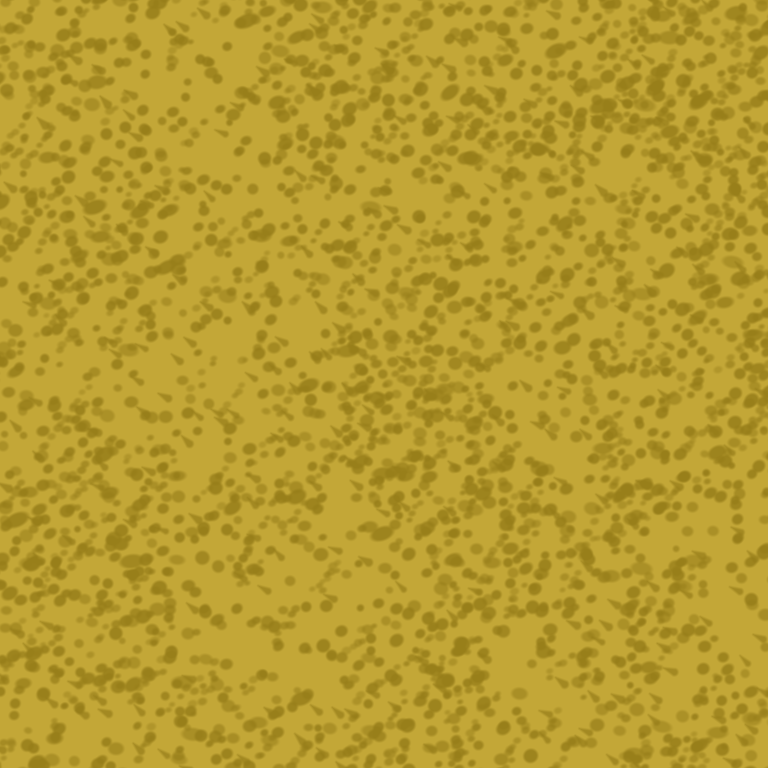
This texture is drawn by a three.js fragment shader. Its source:

```glsl
varying vec2 vUv;

const vec3 OCHRE = vec3(0.765, 0.655, 0.217);
const vec3 OLIVE = vec3(0.585, 0.487, 0.095);
const float BLUR = 0.0024;

vec3 hash3(vec2 cell, float seed) {
  vec3 q = fract((cell.xyx + seed) * vec3(0.1031, 0.1030, 0.0973));
  q += dot(q, q.yxz + 33.33);
  return fract((q.xxy + q.yzz) * q.zyx);
}

float valueNoise(vec2 p, float seed) {
  vec2 cell = floor(p);
  vec2 f = fract(p);
  f = f * f * (3.0 - 2.0 * f);
  float low = mix(hash3(cell, seed).x, hash3(cell + vec2(1.0, 0.0), seed).x, f.x);
  float high = mix(hash3(cell + vec2(0.0, 1.0), seed).x, hash3(cell + 1.0, seed).x, f.x);
  return mix(low, high, f.y);
}

vec2 rotate(vec2 p, float angle) {
  float c = cos(angle);
  float s = sin(angle);
  return vec2(c * p.x + s * p.y, c * p.y - s * p.x);
}

float softFill(float dist) {
  return 1.0 - smoothstep(-BLUR, BLUR, dist);
}

float layInk(float ink, float amount) {
  return 1.0 - (1.0 - ink) * (1.0 - amount);
}

// Chance of a mark, higher inside loose drifts
float crowding(vec2 p) {
  float drift = 0.6 * valueNoise(p * 7.0, 4.7) + 0.4 * valueNoise(p * 15.0, 9.2);
  return 0.1 + 1.8 * drift;
}

// Slightly tilted ovals scattered on a jittered grid
float spots(vec2 p, float grid, float share, vec2 radii, float stretch, float seed) {
  float ink = 0.0;
  vec2 home = floor(p * grid);
  for (int y = -1; y <= 1; y++) {
    for (int x = -1; x <= 1; x++) {
      vec2 cell = home + vec2(float(x), float(y));
      vec3 place = hash3(cell, seed);
      vec3 look = hash3(cell, seed + 51.37);
      vec2 center = (cell + place.xy) / grid;
      float present = step(place.z, share * crowding(center));
      float radius = mix(radii.x, radii.y, look.x);
      vec2 q = rotate(p - center, 0.25 + 0.9 * (look.y - 0.5));
      q.x /= 1.0 + stretch * look.z;
      float strength = mix(0.52, 0.82, smoothstep(0.0, 0.6, look.y));
      ink = layInk(ink, present * strength * softFill(length(q) - radius));
    }
  }
  return ink;
}

// Small drops with a thin tail toward the upper left
float drops(vec2 p, float grid, float share, float seed) {
  float ink = 0.0;
  vec2 home = floor(p * grid);
  for (int y = -1; y <= 1; y++) {
    for (int x = -1; x <= 1; x++) {
      vec2 cell = home + vec2(float(x), float(y));
      vec3 place = hash3(cell, seed);
      vec3 look = hash3(cell, seed + 23.61);
      vec2 q = p - (cell + place.xy) / grid;
      vec2 tail = rotate(vec2(-0.012, 0.008), 0.5 * (look.x - 0.5));
      float along = clamp(dot(q, tail) / dot(tail, tail), 0.0, 1.0);
      float radius = mix(0.0038, 0.0055, look.y) * (1.0 - 0.85 * along);
      float present = step(place.z, share);
      ink = layInk(ink, present * 0.7 * softFill(length(q - tail * along) - radius));
    }
  }
  return ink;
}

// Broken trails of pale specks rising to the right
float trails(vec2 p, float grid, float share, float seed) {
  float ink = 0.0;
  vec2 home = floor(p * grid);
  for (int y = -1; y <= 1; y++) {
    for (int x = -1; x <= 1; x++) {
      vec2 cell = home + vec2(float(x), float(y));
      vec3 place = hash3(cell, seed);
      vec2 center = (cell + place.xy) / grid;
      float present = step(place.z, share * crowding(center));
      for (int i = 0; i < 5; i++) {
        float n = float(i);
        vec3 look = hash3(cell, seed + 7.31 * (n + 1.0));
        vec2 offset = (n - 2.0) * vec2(0.0065, 0.0085) + (look.xy - 0.5) * 0.012;
        vec2 q = rotate(p - center - offset, 0.3) * vec2(0.8, 1.0);
        float radius = mix(0.0028, 0.0050, look.z);
        float strength = mix(0.40, 0.70, look.x);
        ink = layInk(ink, present * strength * softFill(length(q) - radius));
      }
    }
  }
  return ink;
}

void main() {
  float ink = spots(vUv, 34.0, 0.60, vec2(0.0055, 0.0085), 0.25, 12.43);
  ink = layInk(ink, spots(vUv, 42.0, 0.54, vec2(0.0040, 0.0068), 0.35, 87.19));
  ink = layInk(ink, spots(vUv, 26.0, 0.33, vec2(0.0062, 0.0090), 0.80, 141.77));
  ink = layInk(ink, trails(vUv, 20.0, 0.60, 203.53));
  ink = layInk(ink, drops(vUv, 24.0, 0.40, 266.91));
  gl_FragColor = vec4(mix(OCHRE, OLIVE, min(ink, 0.94)), 1.0);
}
```
